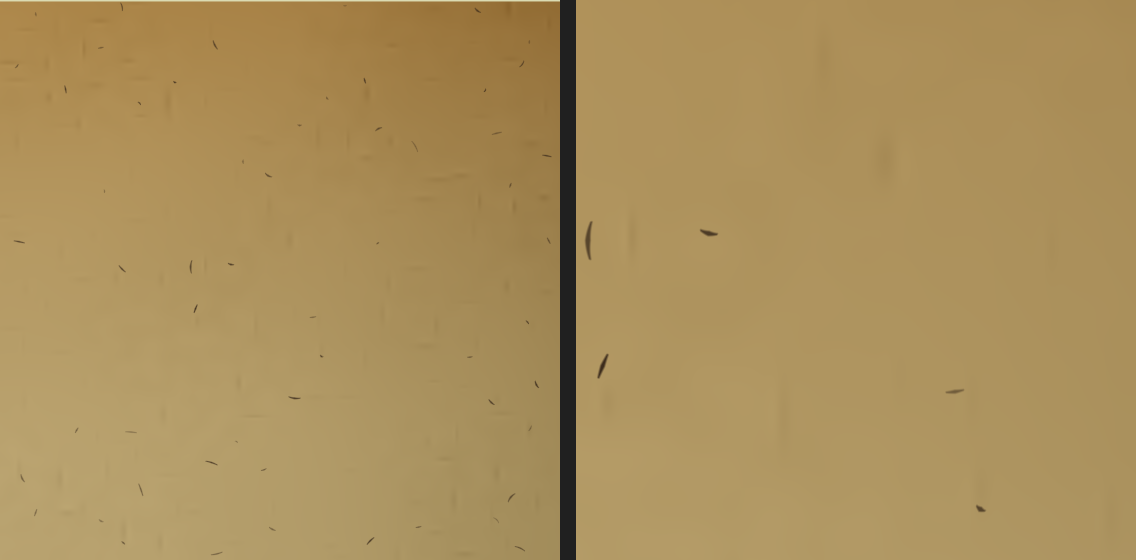
Left, the full canvas; right, a detail of the centre.
Reproduce this texture procedurally as a Shadertoy shader.

```glsl
// Aged tan paper: warm vertical gradient, faint soft smudges and sparse dark fibre flecks.

const vec3 TOP_LEFT     = vec3(0.68, 0.53, 0.29);
const vec3 TOP_RIGHT    = vec3(0.57, 0.42, 0.20);
const vec3 BOTTOM_LEFT  = vec3(0.725, 0.638, 0.438);
const vec3 BOTTOM_RIGHT = vec3(0.635, 0.55, 0.355);
const vec3 FLECK_COLOR  = vec3(0.20, 0.14, 0.09);
const vec3 EDGE_COLOR   = vec3(0.86, 0.86, 0.70);

const float VERTICAL_CURVE   = 1.75;
const float HORIZONTAL_CURVE = 1.8;
const float CLOUD_STRENGTH   = 0.018;
const float MOTTLE_STRENGTH  = 0.014;
const float SMUDGE_CELLS     = 15.0;
const float SMUDGE_CHANCE    = 0.55;
const float SMUDGE_STRENGTH  = 0.065;
const float FLECK_CELLS      = 10.0;
const float FLECK_CHANCE     = 0.50;
const float FLECK_WIDTH      = 0.0011;
const float EDGE_HEIGHT      = 0.0026;
const float PI               = 3.14159;

vec3 hash3(vec2 p) {
    vec3 q = fract(vec3(p.xyx) * vec3(0.1031, 0.1030, 0.0973));
    q += dot(q, q.yxz + 33.33);
    return fract((q.xxy + q.yzz) * q.zyx);
}

float cornerSlope(vec2 cell, vec2 offset) {
    float angle = 2.0 * PI * hash3(cell + 71.0).x;
    return dot(vec2(cos(angle), sin(angle)), offset);
}

float gradientNoise(vec2 p) {
    vec2 i = floor(p), f = fract(p);
    vec2 u = f * f * f * (f * (f * 6.0 - 15.0) + 10.0);
    vec2 e = vec2(1.0, 0.0);
    float low  = mix(cornerSlope(i, f), cornerSlope(i + e.xy, f - e.xy), u.x);
    float high = mix(cornerSlope(i + e.yx, f - e.yx), cornerSlope(i + e.xx, f - e.xx), u.x);
    return mix(low, high, u.y);
}

// Soft level or upright dabs, dark on one side and pale on the other
float smudges(vec2 uv) {
    vec2 home = floor(uv * SMUDGE_CELLS);
    float sum = 0.0;
    for (int y = -1; y <= 1; y++)
    for (int x = -1; x <= 1; x++) {
        vec2 cell = home + vec2(x, y);
        vec3 place = hash3(cell + 13.0);
        vec3 shape = hash3(cell + 157.0);
        vec2 d = uv - (cell + 0.1 + 0.8 * place.xy) / SMUDGE_CELLS;
        d = shape.x < 0.5 ? d : d.yx;
        vec2 size = vec2(mix(0.009, 0.021, shape.y), mix(0.0035, 0.0085, shape.z));
        vec2 q = d / size;
        float relief = (q.y * sign(shape.z - 0.5) - 0.35) * exp(-dot(q, q));
        float present = step(place.z, SMUDGE_CHANCE);
        sum += present * relief * mix(0.25, 1.0, fract(place.z * 17.0));
    }
    return sum;
}

// Thin, slightly bent, tapering fibres; most are mere specks
float flecks(vec2 uv, float pixel) {
    vec2 home = floor(uv * FLECK_CELLS);
    float cover = 0.0;
    for (int y = -1; y <= 1; y++)
    for (int x = -1; x <= 1; x++) {
        vec2 cell = home + vec2(x, y);
        vec3 place = hash3(cell + 311.0);
        vec3 shape = hash3(cell + 523.0);
        vec2 d = uv - (cell + 0.1 + 0.8 * place.xy) / FLECK_CELLS;
        float angle = PI * shape.x;
        float c = cos(angle), s = sin(angle);
        vec2 q = vec2(c * d.x + s * d.y, c * d.y - s * d.x);
        float halfLength = mix(0.002, 0.011, shape.y * shape.y);
        float along = q.x / halfLength;
        q.y += (shape.z - 0.5) * 0.4 * halfLength * along * along;
        float width = FLECK_WIDTH * mix(0.7, 1.5, shape.z) * (1.0 - 0.6 * min(abs(along), 1.0));
        float dist = length(vec2(max(abs(q.x) - halfLength, 0.0), q.y)) - width;
        float soft = max(pixel, 0.0009);
        float ink = 1.0 - smoothstep(-soft, soft, dist);
        float present = step(place.z, FLECK_CHANCE);
        cover = max(cover, present * ink * mix(0.4, 0.95, fract(place.z * 23.0)));
    }
    return cover;
}

void mainImage(out vec4 fragColor, in vec2 fragCoord) {
    vec2 uv = fragCoord / iResolution.xy;
    float pixel = 1.0 / iResolution.y;

    // Base light: amber at the top, paler below, shaded to the right
    float down = 1.0 - pow(uv.y, VERTICAL_CURVE);
    float right = pow(uv.x, HORIZONTAL_CURVE);
    vec3 color = mix(mix(TOP_LEFT, TOP_RIGHT, right), mix(BOTTOM_LEFT, BOTTOM_RIGHT, right), down);

    // Broad clouds and finer mottling gathered in patches
    float patches = smoothstep(-0.3, 0.35, gradientNoise(uv * 4.0 + 9.0));
    color += CLOUD_STRENGTH * gradientNoise(uv * 3.0);
    color += MOTTLE_STRENGTH * patches * gradientNoise(uv * 24.0);
    color += SMUDGE_STRENGTH * mix(0.25, 1.0, patches) * smudges(uv) * vec3(1.0, 1.0, 0.85);

    // Fibres, then the pale strip along the top
    color = mix(color, FLECK_COLOR, flecks(uv, pixel));
    float strip = smoothstep(-pixel, pixel, uv.y - 1.0 + EDGE_HEIGHT);
    color = mix(color, EDGE_COLOR, strip);
    fragColor = vec4(color, 1.0);
}
```
